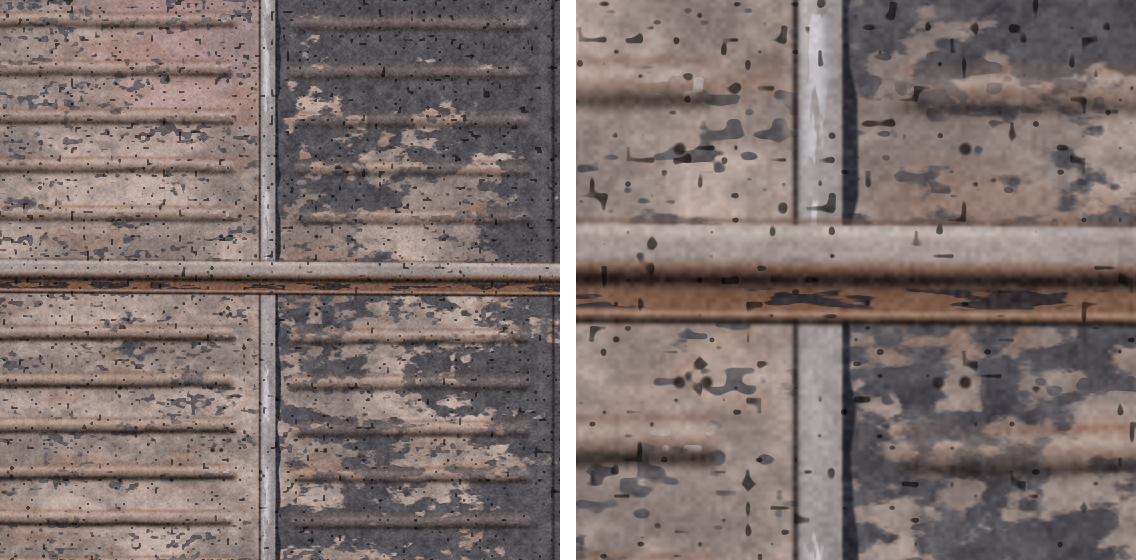
Left, the full canvas; right, a detail of the centre.
Reproduce this texture procedurally as a WebGL 2 fragment shader.

```glsl
#version 300 es
precision highp float;
// Weathered sheet-metal doors: four panels with stacks of pressed ribs, split by
// a vertical post and a horizontal rail. Ribs are repeated by rounding to a pitch;
// soot, rust and chipped paint come from thresholded fractal noise.
uniform vec2 u_resolution;
out vec4 outColor;

#define PITCH_UPPER 0.0866
#define PITCH_LOWER 0.0824
#define RIB_END_LEFT 0.420
#define RIB_START_RIGHT 0.527
#define RIB_END_RIGHT 0.948
#define POST_LEFT 0.465
#define POST_RIGHT 0.492
#define RAIL_TOP 0.464
#define RAIL_BOTTOM 0.521
#define SOOT_AMOUNT 0.46
#define GRAIN 0.13
#define SOFT 0.0015

const vec3 TAN_LIGHT = vec3(0.76, 0.68, 0.64);
const vec3 TAN_DARK = vec3(0.52, 0.47, 0.455);
const vec3 PINK = vec3(0.67, 0.54, 0.55);
const vec3 RUST = vec3(0.56, 0.41, 0.33);
const vec3 STEEL = vec3(0.59, 0.56, 0.56);
const vec3 PAINT = vec3(0.80, 0.80, 0.83);
const vec3 SOOT_LIGHT = vec3(0.39, 0.38, 0.40);
const vec3 SOOT_DARK = vec3(0.15, 0.15, 0.18);
const vec3 SHADOW = vec3(0.14, 0.115, 0.11);

float hash(vec2 p) { return fract(sin(dot(p, vec2(127.1, 311.7))) * 43758.5453); }

float noise(vec2 p) {
  vec2 i = floor(p), f = fract(p);
  f = f * f * (3.0 - 2.0 * f);
  return mix(mix(hash(i), hash(i + vec2(1, 0)), f.x),
             mix(hash(i + vec2(0, 1)), hash(i + vec2(1, 1)), f.x), f.y);
}

float fbm(vec2 p) {
  float sum = 0.0, amp = 0.533;
  for (int i = 0; i < 4; i++) {
    sum += amp * noise(p);
    p = p * 2.03 + 17.3;
    amp *= 0.5;
  }
  return sum;
}

// Soft-edged interval, and a smooth ridge centred on c
float band(float x, float a, float b) {
  return smoothstep(a - SOFT, a + SOFT, x) * (1.0 - smoothstep(b - SOFT, b + SOFT, x));
}
float ridge(float x, float c, float w) { float d = (x - c) / w; return exp(-d * d); }

// Bare plate, warm on the left and pinkish in the upper left
vec3 plate(vec2 p) {
  float tone = 0.65 * fbm(p * vec2(7, 11)) + 0.35 * fbm(p * vec2(50, 65) + 4.0);
  vec3 col = mix(TAN_DARK, TAN_LIGHT, smoothstep(0.28, 0.72, tone));
  float pink = ridge(p.x, 0.33, 0.16) * (1.0 - smoothstep(0.1, 0.36, p.y));
  col = mix(col, PINK, 0.65 * pink);
  return mix(col, RUST, 0.35 * smoothstep(0.55, 0.75, fbm(p * vec2(9, 24) + 31.0)));
}

// Soot cover: sparse streaks on the left, heavy at the upper and outer right
float sootMask(vec2 p, float right) {
  float heavy = 0.23 * (1.0 - smoothstep(0.13, 0.36, p.y)) + 0.09 * smoothstep(0.72, 1.0, p.y)
              + 0.24 * smoothstep(0.80, 0.98, p.x);
  float cover = mix(0.31, SOOT_AMOUNT + heavy, right);
  float stain = 0.55 * fbm(p * vec2(9, 17) + 8.0) + 0.45 * fbm(p * vec2(48, 75));
  float streak = 0.6 * fbm(p * vec2(9, 46) + 5.0) + 0.4 * noise(p * vec2(110, 150));
  float chips = smoothstep(0.64, 0.69, streak);
  return max(smoothstep(-0.04, 0.04, cover - stain), 0.85 * chips);
}

// Pressed rib: lit upper lip, rusty body and a dark underside
vec3 addRibs(vec3 col, vec2 p, float right, float lower, float soot) {
  float pitch = mix(PITCH_UPPER, PITCH_LOWER, lower);
  float first = mix(0.037, 0.597, lower) + 0.006 * right;
  float row = clamp(round((p.y - first) / pitch), 0.0, 4.0 + lower);
  float seed = hash(vec2(row + 7.0 * lower, right + 3.0));
  float dy = p.y - first - row * pitch + 0.003 * (noise(vec2(p.x * 18.0, seed * 90.0)) - 0.5);
  float start = mix(-0.1, RIB_START_RIGHT, right), end = mix(RIB_END_LEFT, RIB_END_RIGHT, right);
  float span = smoothstep(start - 0.012, start + 0.012, p.x + 0.008 * seed)
             * (1.0 - smoothstep(end - 0.008, end + 0.008, p.x + 0.008 * seed));
  float wear = 0.7 + 0.6 * fbm(p * vec2(16, 60) + seed * 30.0);
  float bare = 1.0 - 0.6 * soot;
  col = mix(col, mix(RUST, TAN_DARK, 0.45), span * 0.75 * bare * ridge(dy, 0.0, 0.009));
  col = mix(col, TAN_LIGHT, span * 0.55 * bare * wear * ridge(dy, -0.007, 0.005));
  col = mix(col, RUST, span * 0.45 * bare * ridge(dy, -0.015, 0.003));
  float under = mix(0.60, 0.82, lower) * mix(1.0, 0.75, right);
  col = mix(col, SHADOW, span * clamp(under * wear, 0.0, 0.9) * ridge(dy, 0.009, 0.0055));
  float scuff = smoothstep(0.58, 0.68, noise(p * vec2(150, 210))) * ridge(p.x, end - 0.02, 0.022);
  return mix(col, PAINT, 0.6 * scuff * bare * span * ridge(dy, -0.002, 0.006));
}

void main() {
  vec2 p = gl_FragCoord.xy / u_resolution;
  p.y = 1.0 - p.y;  // measured down from the top
  float right = step(0.48, p.x), lower = step(0.5, p.y);
  float grain = 0.6 * noise(p * 330.0) + 0.4 * noise(p * 170.0 + 9.0);
  float soot = sootMask(p, right);
  vec3 col = mix(plate(p), mix(SOOT_DARK, SOOT_LIGHT, 0.25 + 0.75 * fbm(p * 65.0)), 0.92 * soot);
  col = addRibs(col, p, right, lower, soot);

  // Short rows of rivet holes beside the post
  for (int i = 0; i < 3; i++) {
    float x = abs(p.x - 0.48) - 0.045, y = 0.422 + 0.191 * float(i) - 0.052 * step(float(i), 1.5) * float(i);
    vec2 d = vec2((fract(x / 0.016) - 0.5) * 0.016, p.y - y);
    float hole = 1.0 - smoothstep(0.002, 0.005, length(d));
    col = mix(col, SHADOW, 0.8 * hole * band(x, 0.0, 0.064) * step(0.35, hash(vec2(floor(x / 0.016), i))));
  }

  // Vertical post with flaking paint and dark seams
  float ragged = noise(vec2(p.y * 38.0, 2.0));
  col = mix(col, TAN_LIGHT * 0.85, 0.5 * ridge(p.x, 0.460, 0.004));
  vec3 post = STEEL * (0.84 + 0.3 * fbm(p * vec2(60, 25))) + 0.07 * ridge(p.x, 0.472, 0.006);
  float flake = smoothstep(0.48, 0.56, fbm(p * vec2(90, 22) + 3.0)) * ridge(p.x, 0.476, 0.006);
  post = mix(post, PAINT, 0.85 * flake);
  col = mix(col, post, band(p.x, POST_LEFT, POST_RIGHT));
  col = mix(col, SHADOW, 0.75 * ridge(p.x, POST_LEFT - 0.001, 0.002));
  col = mix(col, SOOT_DARK, 0.9 * band(p.x, POST_RIGHT, POST_RIGHT + 0.003 + 0.007 * ragged));

  // Outer seam of the right-hand door
  col = mix(col, STEEL * 0.7, 0.4 * ridge(p.x, 0.970, 0.010));
  col = mix(col, SHADOW, 0.7 * ridge(p.x, 0.988, 0.003));

  // Horizontal rail: lit face, deep groove, rusty lip and lower seam
  float y = p.y - 0.0065 * p.x;
  vec3 rail = mix(plate(p * vec2(0.8, 1.5)), STEEL, 0.55) + 0.10 * ridge(y, RAIL_TOP + 0.004, 0.004);
  rail = mix(rail, RUST * 0.85, smoothstep(0.482, 0.493, y));
  rail = mix(rail, SHADOW, 0.95 * ridge(y, 0.497, 0.005));
  float lipChips = smoothstep(0.50, 0.58, fbm(vec2(p.x * 28.0, y * 120.0)));
  rail = mix(rail, SOOT_DARK, 0.8 * lipChips * band(y, 0.502, 0.514));
  rail += 0.14 * ridge(y, 0.517, 0.002);
  col = mix(col, rail, band(y, RAIL_TOP, RAIL_BOTTOM));
  col = mix(col, SHADOW, 0.85 * ridge(y, RAIL_BOTTOM + 0.001, 0.0022));
  col = mix(col, RUST * 0.8, 0.5 * ridge(y, RAIL_TOP - 0.002, 0.002));

  // Fine pitting and grain
  col *= 1.0 - 0.55 * smoothstep(0.84, 0.92, noise(p * 140.0 + 50.0));
  outColor = vec4(clamp(col + GRAIN * (grain - 0.5), 0.0, 1.0), 1.0);
}
```
